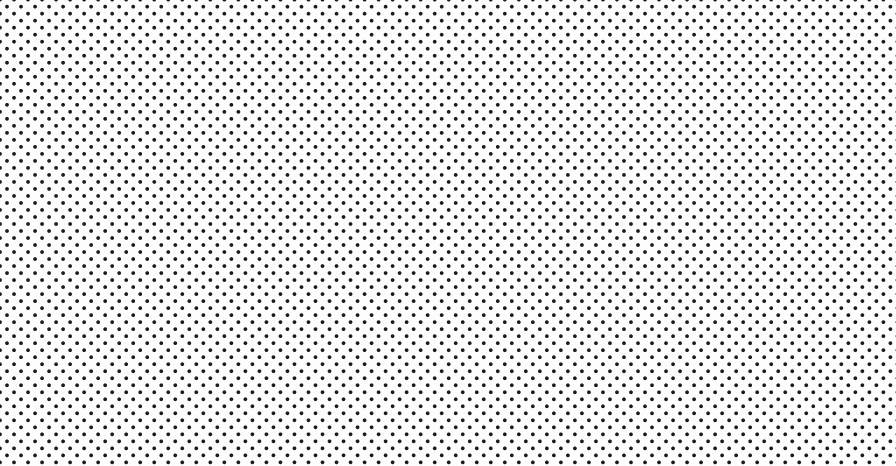
Write a Shadertoy shader that draws this pattern.

```glsl
// Distance to the nearest point of a unit square grid
float gridDistance(vec2 p) {
    return length(fract(p + 0.5) - 0.5);
}

void mainImage(out vec4 fragColor, in vec2 fragCoord) {
    // One unit is the spacing of dots along a row, measured from the top left
    float unitsPerPixel = 63.9 / iResolution.x;
    vec2 p = vec2(fragCoord.x, iResolution.y - fragCoord.y) * unitsPerPixel;
    p.y += 0.025;

    // Two square grids, half a step apart, make the staggered rows
    float dotDistance = min(gridDistance(p), gridDistance(p + 0.5)) - 0.132;

    // Soft-edged dark dots on near-white paper
    float ink = clamp(0.5 - dotDistance / unitsPerPixel, 0.0, 1.0);
    fragColor = vec4(vec3(mix(0.993, 0.1, ink)), 1.0);
}
```
